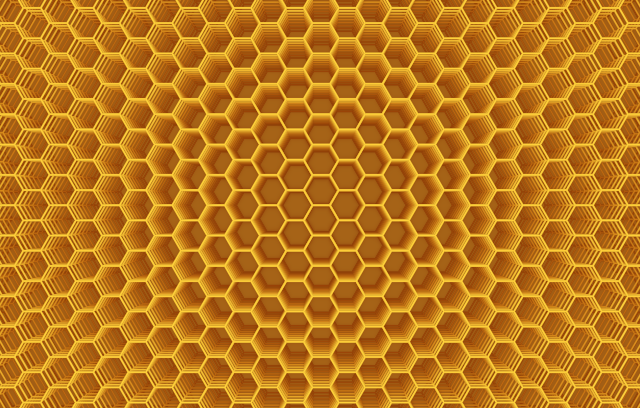
This pattern is drawn by a WebGL 1 fragment shader. Its source:

```glsl
precision highp float;
// Golden honeycomb: stacked hexagon lattices receding toward the centre.
uniform vec2 u_resolution;

const int LAYERS = 9;                // lattices from base to rim
const float CELL = 0.0744;           // cell height, in canvas heights
const float DEPTH = 0.118;           // shrink of the deepest lattice
const float RIM_WIDTH = 0.0026;      // half width of the front lines
const float BASE_WIDTH = 0.0018;     // half width of the deepest lines
const float SHADOW_SIZE = 0.0036;    // falloff of the soft shadows
const float SHADOW_STRENGTH = 0.15;  // darkening by each lattice
const vec2 CENTER = vec2(0.003, -0.003);

const vec3 FLOOR_COLOR = vec3(0.65, 0.39, 0.09);
const vec3 SHADOW_COLOR = vec3(0.53, 0.21, 0.02);
const vec3 BASE_COLOR = vec3(0.60, 0.27, 0.03);
const vec3 WALL_COLOR = vec3(0.83, 0.51, 0.09);
const vec3 RIM_COLOR = vec3(0.99, 0.80, 0.22);

// Distance to the nearest border of flat-topped cells of unit height.
float hexBorder(vec2 p) {
  vec2 period = vec2(1.7320508, 1.0);
  vec2 a = mod(p, period) - 0.5 * period;
  vec2 b = mod(p - 0.5 * period, period) - 0.5 * period;
  vec2 local = abs(dot(a, a) < dot(b, b) ? a : b);
  return 0.5 - max(local.y, dot(local, vec2(0.8660254, 0.5)));
}

// Wall tint from the dark base (0) to the bright rim (1).
vec3 wallTint(float level) {
  vec3 lower = mix(BASE_COLOR, WALL_COLOR, smoothstep(0.0, 0.7, level));
  return mix(lower, RIM_COLOR, smoothstep(0.5, 1.0, level));
}

void main() {
  vec2 p = (gl_FragCoord.xy - 0.5 * u_resolution) / u_resolution.y - CENTER;
  float pixel = 1.0 / u_resolution.y;
  vec3 color = FLOOR_COLOR;

  // Paint the lattices from the base up, each shading what lies below.
  for (int i = 0; i < LAYERS; i++) {
    float level = float(i) / float(LAYERS - 1);
    float scale = CELL * (1.0 - DEPTH * (1.0 - level));
    float width = mix(BASE_WIDTH, RIM_WIDTH, level);
    float edge = hexBorder(p / scale + vec2(0.0, 0.5)) * scale - width;

    float shadow = SHADOW_STRENGTH * exp(-max(edge, 0.0) / SHADOW_SIZE);
    color = mix(color, SHADOW_COLOR, shadow);

    // A brighter core rounds off each line.
    float core = 1.0 - smoothstep(-width, 0.0, edge);
    vec3 line = wallTint(level) * (0.92 + 0.10 * core);
    color = mix(color, line, 1.0 - smoothstep(-0.6 * pixel, 0.6 * pixel, edge));
  }

  gl_FragColor = vec4(color, 1.0);
}
```
